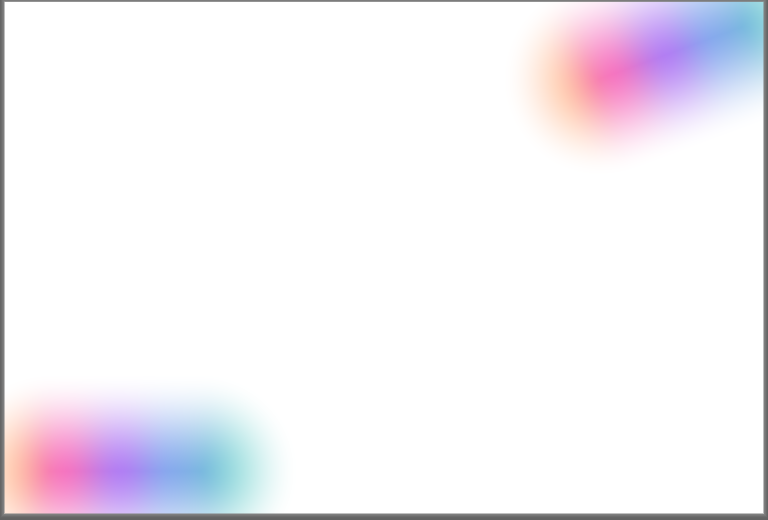
Give the GLSL for this background, as a Shadertoy shader.

```glsl
// Two soft rainbow glows on a white sheet with a thin grey frame.
// Each glow is a blurred capsule distance tinted by a gradient along its axis;
// the frame is a box with its own margin on each side. Unit: canvas height.

const vec3 PAPER = vec3(1.0);
const vec3 FRAME_OUTER = vec3(0.39);
const vec3 FRAME_INNER = vec3(0.51);

const float CORE_HALF_LENGTH = 0.145;
const float GLOW_RADIUS = 0.081;
const float GLOW_BLUR = 0.110;

// Turns a point into the frame of an axis tilted by the given angle.
vec2 toAxis(vec2 p, float angle) {
    float c = cos(angle), s = sin(angle);
    return vec2(c * p.x + s * p.y, c * p.y - s * p.x);
}

// Signed distance to a capsule lying along x.
float capsule(vec2 p, float halfLength, float radius) {
    p.x -= clamp(p.x, -halfLength, halfLength);
    return length(p) - radius;
}

// Peach, pink, violet, blue and aqua along the glow axis.
vec3 spectrum(float x) {
    vec3 colour = vec3(1.00, 0.66, 0.46);
    colour = mix(colour, vec3(0.96, 0.43, 0.74), smoothstep(-0.240, -0.110, x));
    colour = mix(colour, vec3(0.68, 0.47, 0.95), smoothstep(-0.125, -0.005, x));
    colour = mix(colour, vec3(0.51, 0.64, 0.93), smoothstep(-0.015, 0.090, x));
    return mix(colour, vec3(0.38, 0.80, 0.79), smoothstep(0.060, 0.250, x));
}

// Lays one blurred glow over the base colour.
vec3 addGlow(vec3 base, vec2 p, vec2 centre, float angle) {
    vec2 q = toAxis(p - centre, angle);
    float d = capsule(q, CORE_HALF_LENGTH, GLOW_RADIUS);
    float alpha = 1.0 - smoothstep(-GLOW_BLUR, GLOW_BLUR, d);
    return mix(base, spectrum(q.x), alpha);
}

// Lays the frame over the base; margins are (left, bottom) and (right, top).
vec3 addFrame(vec3 base, vec2 p, vec2 size, vec2 low, vec2 high, float pixel) {
    vec2 gap = min(p - low, size - high - p);
    float inside = min(gap.x, gap.y);
    vec3 grey = mix(FRAME_OUTER, FRAME_INNER, smoothstep(-0.009, 0.0, inside));
    return mix(grey, base, smoothstep(-0.6 * pixel, 0.6 * pixel, inside));
}

void mainImage(out vec4 fragColor, in vec2 fragCoord) {
    vec2 p = fragCoord / iResolution.y;
    vec2 size = vec2(iResolution.x / iResolution.y, 1.0);

    // Glows: level at the lower left, tilted at the upper right
    vec3 colour = addGlow(PAPER, p, vec2(0.241, 0.094), 0.0);
    colour = addGlow(colour, p, vec2(size.x - 0.187, 0.898), 0.35);

    // Frame
    colour = addFrame(colour, p, size, vec2(0.0087, 0.0125),
                      vec2(0.0087, 0.0035), 1.0 / iResolution.y);
    fragColor = vec4(colour, 1.0);
}
```
